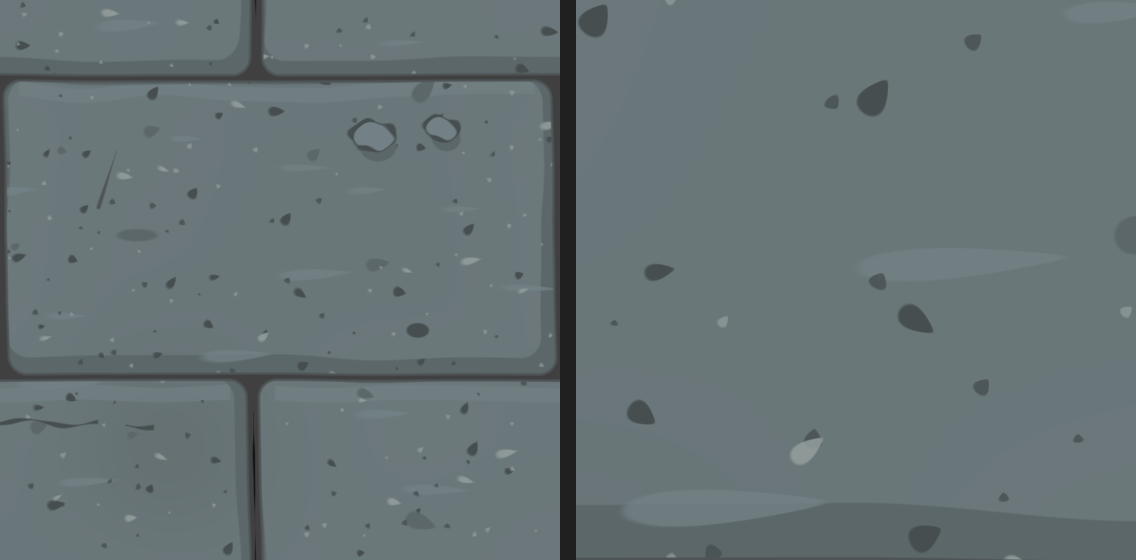
Left: the whole. Right: its middle third, enlarged.
Give the GLSL for this texture, as a Shadertoy shader.

```glsl
#define STONE vec3(0.42, 0.47, 0.48)
#define SHADE vec3(0.36, 0.405, 0.412)
#define FRINGE vec3(0.31, 0.33, 0.34)
#define MORTAR vec3(0.25, 0.25, 0.255)
#define CHIP vec3(0.275, 0.305, 0.315)
#define GLINT vec3(0.58, 0.62, 0.615)
#define SHEEN vec3(0.45, 0.507, 0.525)
#define JOINTS vec2(0.326, 0.861)    // heights of the two horizontal joints
#define JOINT_HALF vec2(0.009, 0.0035)
#define CORNER 0.034

vec4 hash4(vec2 cell, float seed) {
    vec4 p = fract(vec4(cell, seed, cell.x + seed) * vec4(0.1031, 0.1030, 0.0973, 0.1099));
    p += dot(p, p.wzxy + 33.33);
    return fract((p.xxyz + p.yzzw) * p.zywx);
}

// Value noise that repeats once per canvas
float noise(vec2 uv, float n, float seed) {
    vec2 p = uv * n, i = floor(p), f = fract(p);
    f = f * f * (3.0 - 2.0 * f);
    float a = hash4(mod(i, n), seed).x, b = hash4(mod(i + vec2(1, 0), n), seed).x;
    float c = hash4(mod(i + vec2(0, 1), n), seed).x, d = hash4(mod(i + 1.0, n), seed).x;
    return mix(mix(a, b, f.x), mix(c, d, f.x), f.y);
}

float fill(float dist) {
    float px = 1.2 / min(iResolution.x, iResolution.y);
    return 1.0 - smoothstep(-px, px, dist);
}

float roundBox(vec2 p, vec2 halfSize, float r) {
    vec2 q = abs(p) - halfSize + r;
    return length(max(q, 0.0)) + min(max(q.x, q.y), 0.0) - r;
}

float ellipse(vec2 p, vec2 size) {
    return (length(p / size) - 1.0) * min(size.x, size.y);
}

float segment(vec2 p, vec2 a, vec2 b) {
    vec2 ab = b - a;
    return length(p - a - ab * clamp(dot(p - a, ab) / dot(ab, ab), 0.0, 1.0));
}

// Tapered flecks, at most one per cell of an n by n grid
float flecks(vec2 uv, float n, vec2 size, float tilt, float chance, float seed) {
    vec2 cell = floor(uv * n);
    float mask = 0.0;
    for (int j = -1; j <= 1; j++)
    for (int i = -1; i <= 1; i++) {
        vec2 c = cell + vec2(i, j);
        vec4 h = hash4(mod(c, n), seed);
        if (h.x > chance) continue;
        vec2 p = uv - (c + 0.1 + 0.8 * h.yz) / n;
        float angle = tilt * (h.w - 0.4);
        p = mat2(cos(angle), -sin(angle), sin(angle), cos(angle)) * p;
        vec2 s = size * mix(0.4, 1.0, fract(h.w * 17.0));
        s.x *= mix(0.6, 1.0, fract(h.y * 23.0));
        p.y /= clamp(1.0 - 0.5 * p.x / s.x, 0.4, 1.5);
        mask = max(mask, fill(ellipse(p, s)));
    }
    return mask;
}

// Worn hollow: cast shade, pale floor and an uneven dark rim
vec3 pit(vec3 col, vec2 p, vec2 size) {
    float d = ellipse(p + 0.003 * sin(p.yx * 130.0), size);
    col = mix(col, SHADE, fill(ellipse(p + vec2(-0.008, 0.017), size * vec2(0.85, 1.1))));
    col = mix(col, SHEEN, fill(d));
    float rim = 0.0025 + 0.002 * sin(p.x * 90.0 - p.y * 110.0);
    return mix(col, CHIP, fill(abs(d) - max(rim, 0.001)));
}

void mainImage(out vec4 fragColor, in vec2 fragCoord) {
    vec2 uv = fragCoord / iResolution.xy;
    vec2 wobble = vec2(noise(uv, 7.0, 3.0), noise(uv, 6.0, 8.0)) - 0.5;

    // Two staggered courses, each one block long
    bool middle = uv.y > JOINTS.x && uv.y < JOINTS.y;
    float height = JOINTS.y - JOINTS.x;
    float midY = 0.5 * (JOINTS.x + JOINTS.y);
    vec2 center = middle ? vec2(0.5, midY) : vec2(0.955, midY - 0.5);
    vec2 p = uv - center;
    p -= round(p);
    p.x += (middle ? 0.03 : 0.015) * p.y;
    vec2 halfSize = vec2(0.5, 0.5 * (middle ? height : 1.0 - height)) - JOINT_HALF;
    vec2 q = p + wobble * vec2(0.006, 0.003);
    float edge = roundBox(q, halfSize, CORNER);

    // Block face with soft tone, worn bevel and pale upper edge
    vec3 col = STONE * (1.0 + 0.02 * (noise(uv, 4.0, 5.0) - 0.5));
    col *= 1.0 - 0.06 * exp(-dot((uv - vec2(0.3, 0.2)) * 6.0, (uv - vec2(0.3, 0.2)) * 6.0));
    float lip = abs(q.y - halfSize.y + 0.022 + 0.02 * wobble.x) - 0.013;
    col = mix(col, SHEEN, 0.65 * fill(max(lip, abs(q.x) - 0.46)));
    float face = roundBox(q + wobble * 0.012 - vec2(-0.009, 0.014), halfSize - vec2(0.014, 0.017), 0.04);
    col = mix(col, SHADE, fill(-face));

    // Brushed streaks, stains, chips and bright grains
    col = mix(col, SHEEN, 0.8 * flecks(uv, 5.0, vec2(0.09, 0.010), 0.15, 0.75, 11.0));
    col = mix(col, SHADE, flecks(uv, 5.0, vec2(0.030, 0.014), 1.5, 0.28, 23.0));
    col = mix(col, CHIP, flecks(uv, 9.0, vec2(0.016, 0.008), 2.0, 0.55, 37.0));
    col = mix(col, CHIP, 0.8 * flecks(uv, 13.0, vec2(0.006, 0.005), 3.0, 0.38, 41.0));
    col = mix(col, GLINT, 0.85 * flecks(uv, 8.0, vec2(0.021, 0.007), 1.1, 0.32, 53.0));
    col = mix(col, GLINT, 0.7 * flecks(uv, 14.0, vec2(0.006, 0.004), 2.0, 0.38, 67.0));

    // Single marks: hollows, stain, gouge, scratch and crack
    col = pit(col, uv - vec2(0.667, 0.757), vec2(0.039, 0.026));
    col = pit(col, uv - vec2(0.789, 0.770), vec2(0.030, 0.021));
    col = mix(col, SHADE, fill(ellipse(uv - vec2(0.245, 0.580), vec2(0.036, 0.011))));
    col = mix(col, CHIP, fill(ellipse(uv - vec2(0.746, 0.410), vec2(0.020, 0.013))));
    float taper = 0.0035 * smoothstep(0.74, 0.63, uv.y);
    col = mix(col, FRINGE, fill(segment(uv, vec2(0.208, 0.730), vec2(0.176, 0.630)) - taper));
    float crackY = 0.247 + 0.005 * sin(uv.x * 46.0 - 0.8) - 0.025 * uv.x;
    float crack = abs(uv.y - crackY) - 0.0045 * (0.6 + 0.4 * sin(uv.x * 75.0));
    float gap = max(uv.x - 0.275, 0.025 - abs(uv.x - 0.20));
    col = mix(col, CHIP, fill(max(crack, gap)));

    // Mortar with a softer fringe and a few black slits
    col = mix(col, FRINGE, fill(-edge - 0.004));
    col = mix(col, MORTAR, fill(-edge));
    float slit = abs(abs(p.x) - 0.5) - 0.007 * (noise(uv, 16.0, 71.0) - 0.55);
    if (!middle) col = mix(col, vec3(0.03), fill(max(slit, abs(p.y) - 0.17)));
    fragColor = vec4(col, 1.0);
}
```
